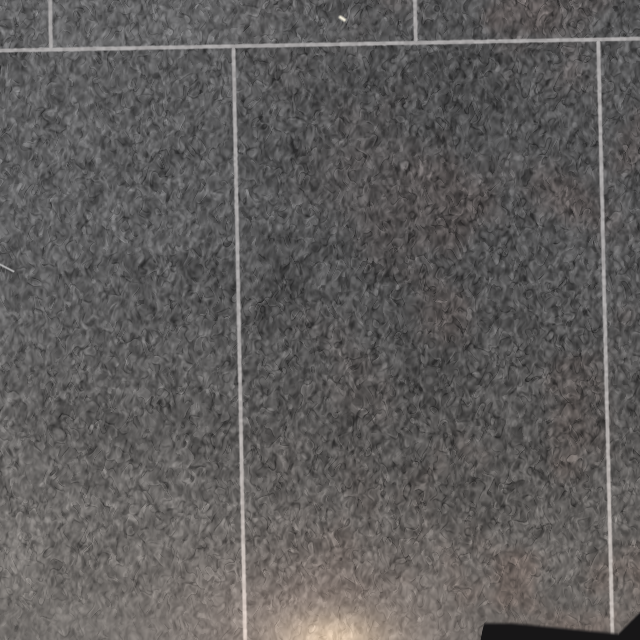
A three.js fragment shader for this texture:

```glsl
// Dark speckled granite slabs in running bond, split by thin pale joints.
// Leaning noise, flakes and short embossed creases make the grain; skewed
// joint lines, a warm lamp reflection and a dark lower corner finish the floor.
varying vec2 vUv;

float hash(vec2 p) {
  vec3 q = fract(vec3(p.xyx) * 0.1031);
  q += dot(q, q.yzx + 33.33);
  return fract((q.x + q.y) * q.z);
}

float noise(vec2 p) {
  vec2 i = floor(p), f = fract(p);
  f = f * f * (3.0 - 2.0 * f);
  return mix(mix(hash(i), hash(i + vec2(1.0, 0.0)), f.x),
             mix(hash(i + vec2(0.0, 1.0)), hash(i + vec2(1.0, 1.0)), f.x), f.y);
}

float fbm(vec2 p) {
  float sum = 0.0, amp = 0.5;
  for (int i = 0; i < 4; i++) {
    sum += amp * noise(p);
    p = mat2(1.6, 1.2, -1.2, 1.6) * p + 7.3;
    amp *= 0.5;
  }
  return sum;
}

// Brightness of the rounded mineral flake nearest to p
float flakes(vec2 p) {
  float nearest = 9.0, tone = 0.0;
  for (int y = -1; y <= 1; y++)
    for (int x = -1; x <= 1; x++) {
      vec2 cell = floor(p) + vec2(float(x), float(y));
      vec2 d = cell + vec2(hash(cell), hash(cell + 41.7)) - p;
      if (dot(d, d) < nearest) {
        nearest = dot(d, d);
        tone = hash(cell + 83.1);
      }
    }
  return (tone - 0.4) * smoothstep(0.65, 0.3, sqrt(nearest));
}

// One octave of upright crystals tilted by an angle, centred on zero
float crystals(vec2 p, float angle, vec2 density) {
  float c = cos(angle), s = sin(angle);
  return noise(mat2(c, s, -s, c) * p * density + density.yx) - 0.5;
}

// Short dark cracks with a light rim, broken up by a mask
float creases(vec2 p, float angle, vec2 density) {
  float t = crystals(p, angle, density);
  float dark = exp(-t * t * 170.0);
  float rim = exp(-(t - 0.17) * (t - 0.17) * 130.0);
  return (0.7 * rim - dark) * smoothstep(0.45, 0.7, noise(p * 85.0 + density));
}

float graniteGrain(vec2 uv) {
  vec2 warp = vec2(noise(uv * 60.0), noise(uv * 60.0 + 19.0)) - 0.5;
  vec2 p = uv + warp * 0.007;
  float grain = 0.06 * crystals(p, 0.5, vec2(85.0, 65.0));
  grain += 0.11 * crystals(p, 0.35, vec2(190.0, 105.0));
  grain += 0.08 * crystals(p, -0.4, vec2(215.0, 120.0));
  grain += 0.08 * crystals(p, 0.15, vec2(330.0, 190.0));
  grain += 0.07 * creases(p, 0.45, vec2(125.0, 70.0));
  grain += 0.06 * creases(p, -0.4, vec2(140.0, 75.0));
  return grain + 0.11 * flakes(p * vec2(115.0, 90.0));
}

float segment(vec2 p, vec2 a, vec2 b) {
  vec2 ab = b - a;
  return length(p - a - ab * clamp(dot(p - a, ab) / dot(ab, ab), 0.0, 1.0));
}

void main() {
  vec2 uv = vUv;

  // Running bond seen at a slight angle: two rows, the upper shifted by half
  float rowEdge = 0.921 + 0.0185 * uv.x;
  float upper = step(rowEdge, uv.y);
  float pitch = 0.574 - 0.004 * uv.y;
  float column = (uv.x - 0.383 + 0.0197 * uv.y) / pitch + 0.5 * upper;
  float sideJoint = abs(fract(column + 0.5) - 0.5) * pitch;
  float joint = min(sideJoint, abs(uv.y - rowEdge));

  // Slab tone: brighter to the left and towards the lower edge
  float tone = 0.32 + 0.045 * smoothstep(0.6, 0.0, uv.x);
  tone += 0.075 * smoothstep(0.42, 0.0, uv.y) + 0.02 * upper;
  tone += 0.015 * (hash(vec2(floor(column), upper)) - 0.5);
  tone += 0.07 * (fbm(uv * 9.0) - 0.47);
  tone += graniteGrain(uv) * (1.0 - 0.3 * smoothstep(0.15, 0.0, uv.y));

  // Near neutral stone, warmer below, with a faint rusty cast to the right
  vec3 tint = mix(vec3(1.035, 1.0, 0.97), vec3(1.0, 1.0, 1.01),
                  smoothstep(0.0, 0.7, uv.y));
  float rust = smoothstep(0.4, 0.75, fbm(uv * 10.0 + 5.0));
  tint += vec3(0.06, 0.0, -0.02) * rust * smoothstep(0.3, 0.8, uv.x);
  vec3 color = max(tone, 0.17) * tint;

  // Pale joints with uneven edges and slight wear
  float wear = noise(uv * 210.0) - 0.5;
  vec3 grout = vec3(0.66, 0.65, 0.65) + 0.10 * wear;
  grout += vec3(0.10, 0.08, 0.06) * smoothstep(0.6, 0.0, uv.y);
  float groutMask = smoothstep(0.0048 + 0.0012 * wear, 0.0012, joint);
  color = mix(color, grout, groutMask);

  // Lamp reflection: broad haze and a bright core
  vec2 haze = (uv - vec2(0.50, 0.0)) / vec2(0.22, 0.13);
  vec2 core = (uv - vec2(0.52, 0.0)) / vec2(0.085, 0.042);
  color += vec3(0.14, 0.105, 0.09) * exp(-dot(haze, haze));
  color += vec3(0.31, 0.27, 0.20) * exp(-dot(core, core));

  // Small glint and a short scratch
  float glint = segment(uv, vec2(0.532, 0.973), vec2(0.538, 0.969));
  color = mix(color, vec3(0.95, 0.93, 0.86), smoothstep(0.005, 0.0, glint));
  float scratch = segment(uv, vec2(-0.01, 0.592), vec2(0.021, 0.576));
  color = mix(color, vec3(0.78), 0.8 * smoothstep(0.003, 0.0, scratch));

  // Dark object edge in the lower right corner
  float bar = 0.026 - 0.10 * max(uv.x - 0.80, 0.0);
  bar = mix(-0.02, bar, smoothstep(0.745, 0.758, uv.x));
  float shade = max(bar, uv.x - 0.957);
  color = mix(color, vec3(0.09, 0.085, 0.09),
              smoothstep(0.004, -0.004, uv.y - shade));

  gl_FragColor = vec4(clamp(color, 0.0, 1.0), 1.0);
}
```
